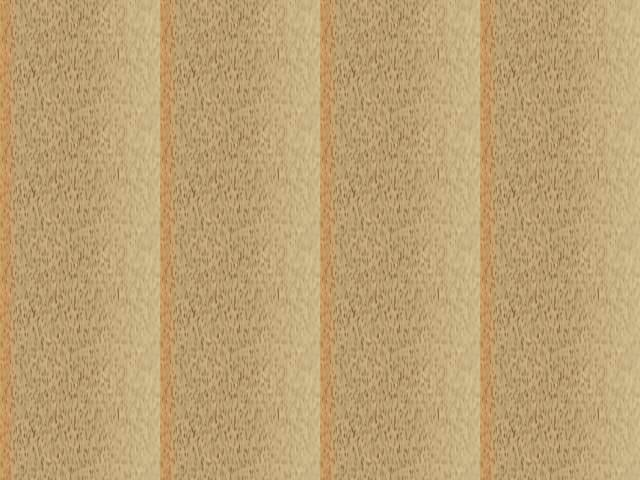
Give the GLSL for this texture, as a Shadertoy shader.

```glsl
#define REPEATS vec2(4.0, 4.0)
#define FLECK_GRID vec2(42.0, 16.0)
#define FLECK_HALF_WIDTH 0.0068
#define FLECK_HALF_LENGTH 0.028
#define SLANT 0.45
#define LIGHT_STRAW vec3(0.805, 0.725, 0.540)
#define SHADED_STRAW vec3(0.752, 0.660, 0.475)
#define ORANGE_STRAW vec3(0.790, 0.610, 0.400)
#define BROWN_INK vec3(0.490, 0.340, 0.140)
#define RUST_INK vec3(0.610, 0.370, 0.150)

vec3 hash3(vec2 cell, float seed) {
    vec3 h = fract(vec3(cell.xyx + seed) * vec3(0.1031, 0.1030, 0.0973));
    h += dot(h, h.yxz + 33.33);
    return fract((h.xxy + h.yzz) * h.zyx);
}

// Value noise that wraps after one tile
float wrapNoise(vec2 tile, vec2 grid, float seed) {
    vec2 cell = floor(tile * grid);
    vec2 f = fract(tile * grid);
    f = f * f * (3.0 - 2.0 * f);
    vec2 next = mod(cell + 1.0, grid);
    float low = mix(hash3(cell, seed).x, hash3(vec2(next.x, cell.y), seed).x, f.x);
    float high = mix(hash3(vec2(cell.x, next.y), seed).x, hash3(next, seed).x, f.x);
    return mix(low, high, f.y);
}

// Coverage of an upright stroke with tapered ends
float stroke(vec2 offset, float halfWidth, float halfLength, float slant, float aa) {
    float along = offset.y / halfLength;
    float across = abs(offset.x - slant * offset.y);
    return smoothstep(-aa, aa, halfWidth * (1.0 - along * along) - across);
}

// One layer of jittered flecks, wrapping within the tile
float fleckLayer(vec2 tile, vec2 tileSize, float seed, float aa) {
    vec2 position = tile * FLECK_GRID;
    vec2 home = floor(position);
    float ink = 0.0;
    for (int y = -1; y <= 1; y++) {
        for (int x = -1; x <= 1; x++) {
            vec2 cell = home + vec2(x, y);
            vec2 key = mod(cell, FLECK_GRID);
            vec3 place = hash3(key, seed);
            vec3 form = hash3(key, seed + 71.0);
            vec2 centre = cell + 0.1 + 0.8 * place.xy;
            vec2 offset = (position - centre) / FLECK_GRID * tileSize;
            float cover = stroke(offset, FLECK_HALF_WIDTH * mix(0.6, 1.1, form.x),
                FLECK_HALF_LENGTH * mix(0.6, 1.0, form.y), (place.z - 0.5) * SLANT, aa);
            ink = max(ink, cover * mix(0.15, 0.85, form.z));
        }
    }
    return ink;
}

void mainImage(out vec4 fragColor, in vec2 fragCoord) {
    vec2 tile = fract(fragCoord / iResolution.xy * REPEATS);
    vec2 tileSize = vec2(iResolution.x / iResolution.y * REPEATS.y / REPEATS.x, 1.0);
    float pixel = REPEATS.y / iResolution.y;
    float aa = 0.7 * pixel;

    // Stripe profile: orange edge, shaded body, pale right side
    float edge = smoothstep(0.0, pixel / tileSize.x, tile.x);
    float orange = edge * (1.0 - smoothstep(0.02, 0.12, tile.x));
    float paleStep = smoothstep(0.615, 0.64, tile.x);
    float shade = edge * (1.0 - 0.3 * paleStep - 0.7 * smoothstep(0.55, 1.0, tile.x));
    vec3 ground = mix(LIGHT_STRAW, SHADED_STRAW, shade);
    ground = mix(ground, ORANGE_STRAW, orange);

    // Soft mottling and fine vertical grain
    float mottle = wrapNoise(tile, vec2(14.0, 7.0), 5.0) - 0.5;
    float grain = wrapNoise(tile, vec2(72.0, 24.0), 19.0) - 0.5;
    ground *= 1.0 + 0.03 * mottle + 0.10 * grain;

    // Two overlapping layers of flecks, fainter on the pale side
    float first = fleckLayer(tile, tileSize, 11.0, aa);
    float second = fleckLayer(fract(tile + vec2(0.37, 0.21)), tileSize, 43.0, aa);
    float ink = 1.0 - (1.0 - first) * (1.0 - 0.85 * second);
    ink *= mix(0.28, 0.85, shade) * (1.0 + 0.4 * mottle);

    // A pair of long dark strokes in every tile
    for (int i = 0; i < 2; i++) {
        vec2 centre = vec2(0.345 + 0.395 * float(i), 0.515 + 0.03 * float(i));
        float mark = stroke((tile - centre) * tileSize, 0.0045, 0.05, 0.0, aa);
        ink = max(ink, 0.9 * mark);
    }

    vec3 inkColor = mix(BROWN_INK, RUST_INK, orange);
    fragColor = vec4(mix(ground, inkColor, clamp(ink, 0.0, 1.0)), 1.0);
}
```
